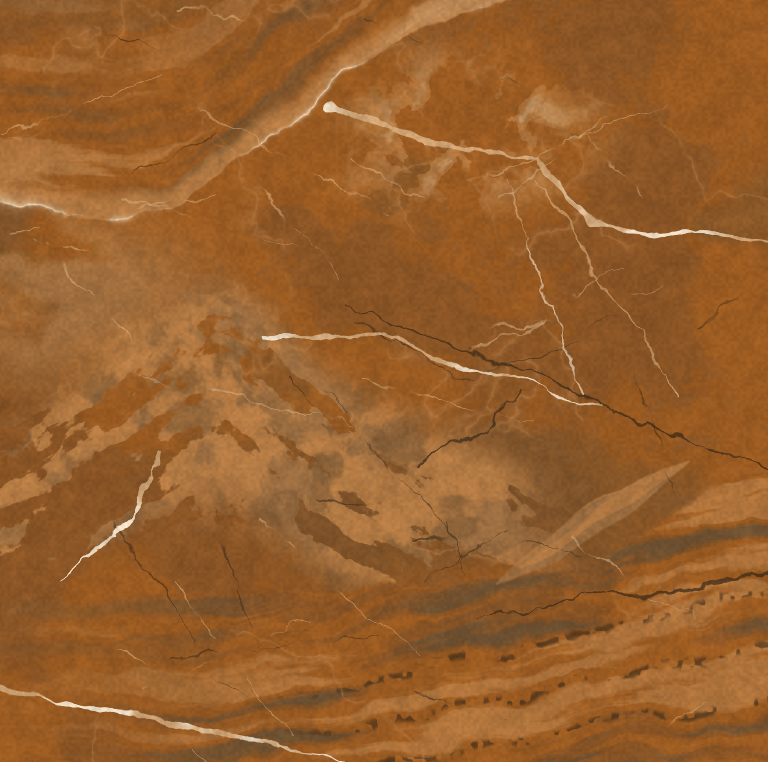
This texture is drawn by a Shadertoy shader. Its source:

```glsl
#define ramp smoothstep
const vec3 RUST = vec3(.605, .355, .13), BROWN = vec3(.54, .33, .145);
const vec3 OLIVE = vec3(.43, .315, .19), TAN = vec3(.62, .44, .265);
const vec3 PALE = vec3(.715, .49, .275), CREAM = vec3(.82, .66, .48);
const vec3 WHITE = vec3(.96, .91, .83), CRACK = vec3(.24, .17, .1);

float hash(vec2 p) {
  vec3 q = fract(p.xyx * .1031);
  q += dot(q, q.yzx + 33.33);
  return fract((q.x + q.y) * q.z);
}

float noise(vec2 p) {
  vec2 i = floor(p), f = fract(p);
  f = f * f * (3. - 2. * f);
  return mix(mix(hash(i), hash(i + vec2(1, 0)), f.x),
             mix(hash(i + vec2(0, 1)), hash(i + 1.), f.x), f.y);
}

float fbm(vec2 p) {
  float sum = 0., amp = .5;
  for (int i = 0; i < 6; i++) {
    sum += amp * noise(p);
    p = mat2(1.6, 1.2, -1.2, 1.6) * p + 7.3;
    amp *= .5;
  }
  return sum;
}

vec2 shift(vec2 p, float freq, float amount) {
  return amount * (vec2(fbm(p * freq + 3.), fbm(p * freq + 41.)) - .5);
}

// Ragged line between two ends, with a half width at each end
float stroke(vec2 p, vec4 ends, float wa, float wb) {
  vec2 ab = ends.zw - ends.xy, ap = p - ends.xy;
  float t = clamp(dot(ap, ab) / dot(ab, ab), 0., 1.);
  float width = mix(wa, wb, t) * (.3 + 1.3 * noise(p * 55.));
  return clamp((width - length(ap - ab * t)) * iResolution.y + .5, 0., 1.);
}

void mainImage(out vec4 fragColor, in vec2 fragCoord) {
  vec2 p = fragCoord / iResolution.y;
  vec2 w = p + shift(p, 4., .1) + shift(p, 28., .014);
  vec2 jag = p + shift(p, 14., .04) + shift(p, 55., .012);
  float fine = fbm(p * 55. + 11.);

  // Mottled ground
  vec3 col = mix(RUST, BROWN, ramp(.49, .6, fbm(w * 6.) + .25 * (fine - .5)));
  col = mix(col, OLIVE, .4 * ramp(.57, .7, fbm(w * vec2(4, 8) + 9.)));
  float haze = 1. - ramp(.05, .2, length((w - vec2(.08, .62)) * vec2(.75, 1.3)));
  col = mix(col, mix(TAN, PALE, .3), .8 * haze * ramp(.36, .5, fbm(w * vec2(5, 12))));

  // Swept layers across the top
  float arch = w.y - .715 - .03 * w.x - .24 * ramp(.15, .65, w.x) - .08 * ramp(.6, .9, w.x);
  float sweep = fbm(vec2(w.x * 3.5, arch * 24.) + 5.);
  vec3 layer = mix(BROWN, RUST, ramp(.38, .46, sweep));
  layer = mix(layer, PALE, ramp(.52, .62, sweep));
  layer = mix(OLIVE, layer, ramp(.28, .39, sweep));
  float above = ramp(-.002, .002, arch);
  col = mix(col, layer, above * exp(-4. * max(arch, 0.)));
  float ribbon = above * (1. - ramp(.01, .036, arch + .04 * (sweep - .5)));
  col = mix(col, mix(PALE, CREAM, ramp(.4, .7, sweep)), .85 * ribbon);
  col = mix(col, WHITE, .8 * exp(-500. * abs(arch)) * ramp(.45, .6, fbm(p * 9.)));

  // Pale broken folds falling away from a crest
  float dx = w.x - .28, ridge = w.y + .62 * sqrt(dx * dx + .003);
  float fold = fbm(vec2(dx * 6., ridge * 19.) + 2.) + .2 * (fine - .5);
  float zone = ramp(.34, .42, ridge) * (1. - ramp(.61, .67, ridge)) * (1. - ramp(.62, .76, w.x));
  vec3 foldCol = mix(TAN, PALE, ramp(.44, .54, fbm(w * 16.)));
  foldCol = mix(foldCol, OLIVE, .5 * ramp(.53, .64, fbm(w * 18. + 20.)));
  col = mix(col, foldCol, .9 * zone * ramp(.455, .49, fold));

  // Crumbled pale knot around the vein joint
  float knot = 1. - ramp(.03, .14, length((w - vec2(.62, .83)) * vec2(.7, 1)));
  float crumble = fbm(jag * 20.);
  col = mix(col, mix(PALE, CREAM, ramp(.54, .64, crumble)), .8 * knot * ramp(.47, .51, crumble));

  // Wavy beds along the bottom, with speckled seams
  float bed = w.y - .13 * ramp(.25, .9, w.x);
  float beds = fbm(vec2(w.x * 3., bed * 32.) + 30.);
  vec3 bedCol = mix(BROWN, RUST, ramp(.39, .46, beds));
  bedCol = mix(bedCol, PALE, .7 * ramp(.53, .64, beds));
  bedCol = mix(OLIVE, bedCol, ramp(.28, .39, beds));
  float shelf = w.y - .235 - .13 * ramp(.65, 1., w.x);
  col = mix(col, bedCol, (1. - ramp(-.004, .004, shelf)) * ramp(-.1, .45, w.x));
  float speckle = mix(noise(p * 60.), noise(p * 130.), .6);
  for (float i = 0.; i < 3.; i++) {
    float seam = 1. - ramp(.001, .008, abs(bed + .05 - .06 * i));
    col = mix(col, CRACK, .65 * seam * ramp(.48, .62, speckle) * ramp(.3, .5, p.x));
  }

  // Leaf-shaped pale wedge
  vec2 leaf = mat2(.85, -.53, .53, .85) * (p + shift(p, 7., .03) - vec2(.65, .23));
  float leafWidth = .02 * sin(3.14 * clamp(leaf.x / .31, 0., 1.));
  float wedge = ramp(-.002, .002, leafWidth - abs(leaf.y)) * step(.001, leafWidth);
  col = mix(col, mix(TAN, PALE, ramp(.4, .55, fbm(leaf * vec2(8, 80)))), .85 * wedge);

  // Faint filaments and scattered hairlines
  float thread = exp(-220. * abs(fbm(w * 3. + 70.) - .5));
  col = mix(col, PALE, .55 * thread * ramp(.45, .6, fbm(p * 8. + 80.)));
  for (float i = 0.; i < 44.; i++) {
    vec2 a = vec2(hash(vec2(i, 1.7)), hash(vec2(i, 5.3)));
    float angle = mix(-1.3, .7, hash(vec2(i, 9.1)));
    vec2 b = a + mix(.08, .3, hash(vec2(i, 12.9))) * vec2(cos(angle), sin(angle));
    float hair = stroke(jag, vec4(a, b), .0012, .0005) * ramp(.25, .6, noise(p * 30. + i));
    col = mix(col, mod(i, 5.) < 2. ? CRACK : CREAM, .6 * hair);
  }

  // Dark cracks
  float crack = stroke(jag, vec4(.45, .6, .8, .462), .0008, .0015);
  crack += stroke(jag, vec4(.8, .462, 1.03, .375), .002, .0012);
  crack += stroke(jag, vec4(.68, .48, .55, .38), .0013, .001);
  crack += stroke(jag, vec4(.62, .195, 1.03, .25), .0008, .0025);
  col = mix(col, CRACK, .75 * min(crack, 1.));

  // White veins of uneven width
  vec2 v = p + shift(p, 12., .03) + .4 * (jag - p);
  float vein = stroke(v, vec4(.43, .865, .56, .815), .0055, .004);
  vein += stroke(v, vec4(.56, .815, .71, .795), .004, .0025);
  vein += stroke(v, vec4(.71, .795, .78, .705), .0025, .004);
  vein += stroke(v, vec4(.78, .705, 1.04, .675), .003, .0025);
  vein += stroke(v, vec4(.34, .557, .5, .553), .0035, .0018);
  vein += stroke(v, vec4(.5, .553, .78, .465), .0024, .001);
  vein += stroke(jag, vec4(.21, .41, .155, .29), .002, .0035);
  vein += stroke(jag, vec4(.155, .29, .08, .24), .003, .0008);
  vein += stroke(v, vec4(-.02, .108, .48, 0), .0035, .0015);
  vein += .7 * stroke(jag, vec4(.66, .77, .76, .48), .0012, .0012);
  vein += .7 * stroke(jag, vec4(.7, .77, .89, .48), .0012, .0012);
  col = mix(col, mix(CREAM, WHITE, ramp(.42, .56, fbm(p * 9. + 4.))), .9 * min(vein, 1.));

  // Stone grain
  col *= 1. + .2 * (fine - .5) + .11 * (noise(p * 260.) - .5);
  fragColor = vec4(col, 1);
}
```
